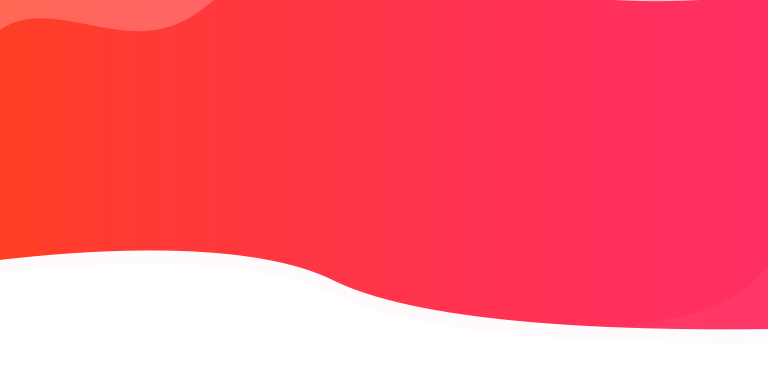
A Shadertoy shader for this background:

```glsl
#define ORANGE_RED vec3(1.0, 0.245, 0.145)
#define PINK_RED vec3(1.0, 0.182, 0.385)
#define PAPER vec3(1.0)
#define BAND_TINT vec3(1.0, 0.98, 0.983)
#define BAND_WIDTH 0.036
#define CORNER_GLOW 0.22
#define BLOB_GLOW 0.04
#define SLIVER_GLOW 0.7

vec2 bezier(vec2 a, vec2 b, vec2 c, vec2 d, float t) {
    float s = 1.0 - t;
    return s * s * s * a + 3.0 * s * s * t * b + 3.0 * s * t * t * c + t * t * t * d;
}

// Height of a left-to-right cubic curve at x, found by bisection
float curveHeight(float x, vec2 a, vec2 b, vec2 c, vec2 d) {
    float t = 0.5;
    float stride = 0.25;
    for (int i = 0; i < 18; i++) {
        t += bezier(a, b, c, d, t).x < x ? stride : -stride;
        stride *= 0.5;
    }
    return bezier(a, b, c, d, t).y;
}

// Top of the white wave along the bottom
float waveHeight(float x) {
    vec2 bend = vec2(0.872, 0.268);
    return x < bend.x
        ? curveHeight(x, vec2(0.0, 0.323), vec2(0.307, 0.359), vec2(0.677, 0.367), bend)
        : curveHeight(x, bend, vec2(1.094, 0.1615), vec2(1.5625, 0.138), vec2(2.0, 0.143));
}

// Lower rim of the light shape in the upper left corner
float cornerHeight(float x) {
    vec2 dip = vec2(0.359, 0.919);
    return x < dip.x
        ? curveHeight(x, vec2(0.0, 0.922), vec2(0.099, 0.992), vec2(0.234, 0.919), dip)
        : curveHeight(x, dip, vec2(0.4375, 0.919), vec2(0.497, 0.945), vec2(0.57, 1.012));
}

// Upper rim of the faint shape at the lower right
float blobHeight(float x) {
    return curveHeight(x, vec2(1.64, 0.148), vec2(1.797, 0.182),
                       vec2(1.914, 0.193), vec2(2.0, 0.31));
}

// Antialiased coverage, positive distance is inside
float coverage(float dist) {
    return clamp(dist * iResolution.y + 0.5, 0.0, 1.0);
}

void mainImage(out vec4 fragColor, in vec2 fragCoord) {
    vec2 uv = fragCoord / iResolution.xy;
    vec2 p = uv * vec2(2.0, 1.0);

    // Horizontal gradient, changing faster on the left
    float blend = uv.x * (1.46 - 0.46 * uv.x);
    vec3 color = mix(ORANGE_RED, PINK_RED, blend);

    // Translucent shapes
    color = mix(color, PAPER, CORNER_GLOW * coverage(p.y - cornerHeight(p.x)));
    color = mix(color, PAPER, BLOB_GLOW * coverage(blobHeight(p.x) - p.y));

    // Thin sliver of an arc at the top edge
    float arc = (p.x - 1.711) / 0.112;
    float sliverRim = 1.0 - 0.003 * (1.0 - arc * arc);
    color = mix(color, PAPER, SLIVER_GLOW * coverage(p.y - sliverRim));

    // White wave with a tinted band below its rim
    float depth = waveHeight(p.x) - p.y;
    vec3 waveColor = mix(BAND_TINT, PAPER, coverage(depth - BAND_WIDTH));
    color = mix(color, waveColor, coverage(depth));

    fragColor = vec4(color, 1.0);
}
```
